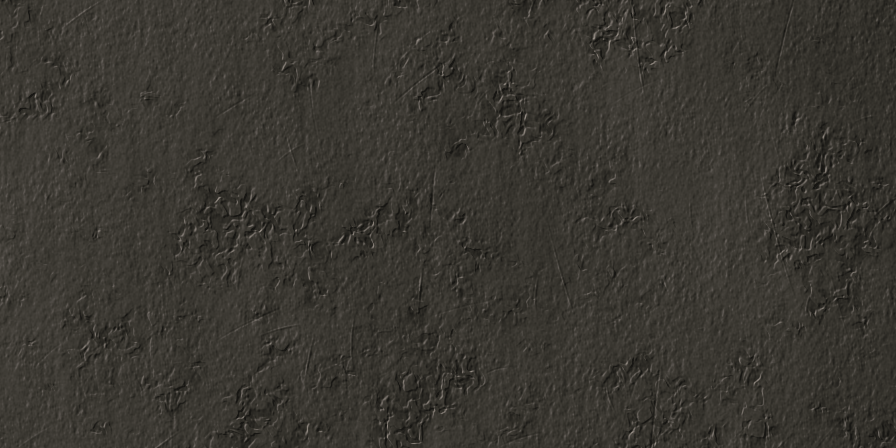
A Shadertoy shader for this texture:

```glsl
// Dark trowelled plaster: a height field of fine vertical grain, crumbly
// patches and thin scratches, shaded by a raking light from the upper left.
// All lengths are fractions of the canvas height.

const vec3 SHADOW_TINT = vec3(1.0, 0.955, 0.835);
const vec3 GLINT_TINT = vec3(1.0, 0.945, 0.885);
const vec2 LIGHT_DIR = vec2(-0.8, 0.6);
const float RELIEF_STEP = 0.0034;

float hash(vec2 p) {
    vec3 q = fract(p.xyx * 0.1031);
    q += dot(q, q.yzx + 33.33);
    return fract((q.x + q.y) * q.z);
}

float valueNoise(vec2 p) {
    vec2 cell = floor(p);
    vec2 f = fract(p);
    f = f * f * (3.0 - 2.0 * f);
    float low = mix(hash(cell), hash(cell + vec2(1, 0)), f.x);
    float high = mix(hash(cell + vec2(0, 1)), hash(cell + vec2(1, 1)), f.x);
    return mix(low, high, f.y);
}

float fbm(vec2 p, int octaves) {
    float sum = 0.0, weight = 0.5, total = 0.0;
    for (int i = 0; i < octaves; i++) {
        sum += weight * valueNoise(p);
        total += weight;
        weight *= 0.5;
        p = mat2(1.6, 1.2, -1.2, 1.6) * p + 17.3;
    }
    return sum / total;
}

vec2 rotate(vec2 p, float angle) {
    float c = cos(angle), s = sin(angle);
    return vec2(c * p.x + s * p.y, c * p.y - s * p.x);
}

// Where the coat has torn: ragged blotches, scrapes and scattered specks
float tornMask(vec2 p) {
    float blotch = fbm(p * 4.6 + 5.7, 3);
    float scrape = fbm(rotate(p, 0.65) * vec2(8.0, 21.0) + 31.0, 2);
    float speck = fbm(p * 27.0 + 64.0, 2);
    float cover = 0.45 * blotch + 0.25 * scrape + 0.30 * speck;
    return smoothstep(0.45, 0.68, cover);
}

// Small raised crumbs with steep rims, 0 in the pits and 1 on the plateaus
float crumbs(vec2 p) {
    vec2 warp = vec2(valueNoise(p * 40.0), valueNoise(p * 40.0 + 50.0));
    return smoothstep(0.34, 0.64, fbm(p * vec2(78.0, 66.0) + warp * 1.4, 2));
}

// One tapered scratch per grid cell, mostly upright, some diagonal
float scratches(vec2 p, float cellSize, float seed) {
    vec2 home = floor(p / cellSize);
    float height = 0.0;
    for (int y = -1; y <= 1; y++) {
        for (int x = -1; x <= 1; x++) {
            vec2 cell = home + vec2(x, y);
            vec2 id = cell + seed;
            vec2 centre = (cell + vec2(hash(id), hash(id + 41.0))) * cellSize;
            float pick = hash(id + 83.0);
            float lean = (hash(id + 127.0) - 0.5) * 0.7;
            float angle = pick < 0.68 ? 1.62 + lean : 0.6 + lean;
            float halfLength = cellSize * mix(0.2, 0.8, hash(id + 171.0));
            vec2 q = rotate(p - centre, angle);
            float along = q.x / halfLength;
            q.y += 0.006 * along * along;
            float taper = 1.0 - smoothstep(0.3, 1.0, abs(along));
            float line = 1.0 - smoothstep(0.0003, 0.0036, abs(q.y));
            float depth = hash(id + 213.0) * 1.5 - 0.6;
            height += line * taper * depth;
        }
    }
    return height;
}

float surfaceHeight(vec2 p, float torn) {
    float grain = fbm(p * vec2(125.0, 82.0), 2);
    float strokes = fbm(p * vec2(56.0, 10.0) + 70.0, 2);
    float scored = scratches(p, 0.24, 9.0) + 0.7 * scratches(p, 0.15, 300.0);
    float gouges = valueNoise(p * 9.0 + 12.0);
    float patchy = 0.6 + 0.8 * valueNoise(p * 14.0 + 140.0);
    return 0.16 * grain * patchy + 0.09 * strokes
         + mix(0.015, 0.17, torn) * crumbs(p)
         + 0.12 * scored * smoothstep(0.25, 0.65, gouges);
}

// Large soft drift of tone, brighter on the left and dim at the far right
float broadTone(vec2 p, float across) {
    float cloud = fbm(p * vec2(3.5, 2.2) + 90.0, 3) - 0.5;
    float streak = fbm(p * vec2(30.0, 4.5) + 23.0, 3) - 0.5;
    float fall = mix(0.247, 0.229, smoothstep(0.0, 0.45, across));
    return fall - 0.018 * smoothstep(0.8, 1.0, across)
         + 0.045 * cloud + 0.035 * streak;
}

void mainImage(out vec4 fragColor, in vec2 fragCoord) {
    vec2 p = fragCoord / iResolution.y;
    float across = fragCoord.x / iResolution.x;
    float torn = tornMask(p);

    // Relief: height drop towards the light, with brighter wet glints
    float slope = surfaceHeight(p, torn)
                - surfaceHeight(p + LIGHT_DIR * RELIEF_STEP, torn);
    float glint = max(slope - 0.03, 0.0);
    float pits = torn * (1.0 - crumbs(p));

    float tone = broadTone(p, across) + 0.95 * slope + 1.1 * glint;
    tone -= 0.045 * pits + 0.012 * torn;
    tone += 0.035 * (valueNoise(p * 230.0) - 0.5);
    tone = clamp(tone, 0.09, 0.58);

    vec3 tint = mix(SHADOW_TINT, GLINT_TINT, smoothstep(0.18, 0.36, tone));
    fragColor = vec4(tone * tint, 1.0);
}
```
